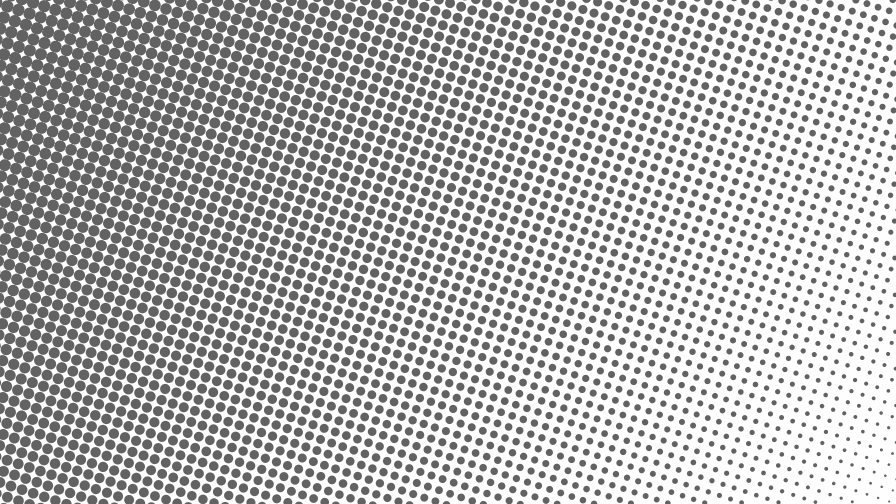
Give the GLSL for this pattern, as a Shadertoy shader.

```glsl
// Halftone screen: a tilted square grid of grey dots on white.
// Each dot takes its ink area from a linear tone ramp at its own centre,
// so the dots touch at the upper left and fade out at the lower right.

#define CELLS_PER_HEIGHT 43.2
#define TILT_DEGREES -18.0
#define GRID_ANCHOR vec2(0.691, 0.597)
#define TONE_TOP_LEFT 0.285
#define TONE_FALL_RIGHT 0.205
#define TONE_FALL_DOWN 0.075
#define INK vec3(0.385)
#define PAPER vec3(0.995)

mat2 rotation(float angle) {
    float c = cos(angle), s = sin(angle);
    return mat2(c, s, -s, c);
}

// Dot radius in cells; its square, and so the inked area, falls linearly
float dotRadius(vec2 uv) {
    float tone = TONE_TOP_LEFT - TONE_FALL_RIGHT * uv.x - TONE_FALL_DOWN * (1.0 - uv.y);
    return sqrt(max(tone, 0.0));
}

void mainImage(out vec4 fragColor, in vec2 fragCoord) {
    float aspect = iResolution.x / iResolution.y;
    vec2 position = fragCoord / iResolution.y;

    // Tilted grid, with a dot centred on every whole coordinate
    mat2 tilt = rotation(radians(TILT_DEGREES));
    vec2 grid = transpose(tilt) * (position - GRID_ANCHOR) * CELLS_PER_HEIGHT;
    vec2 cell = floor(grid + 0.5);

    // Tone sampled once per dot keeps every dot round
    vec2 center = GRID_ANCHOR + tilt * cell / CELLS_PER_HEIGHT;
    float radius = dotRadius(center / vec2(aspect, 1.0));

    // Edge smoothed over one pixel
    float pixel = CELLS_PER_HEIGHT / iResolution.y;
    float edge = length(grid - cell) - radius;
    float coverage = clamp(0.5 - edge / pixel, 0.0, 1.0);

    fragColor = vec4(mix(PAPER, INK, coverage), 1.0);
}
```
